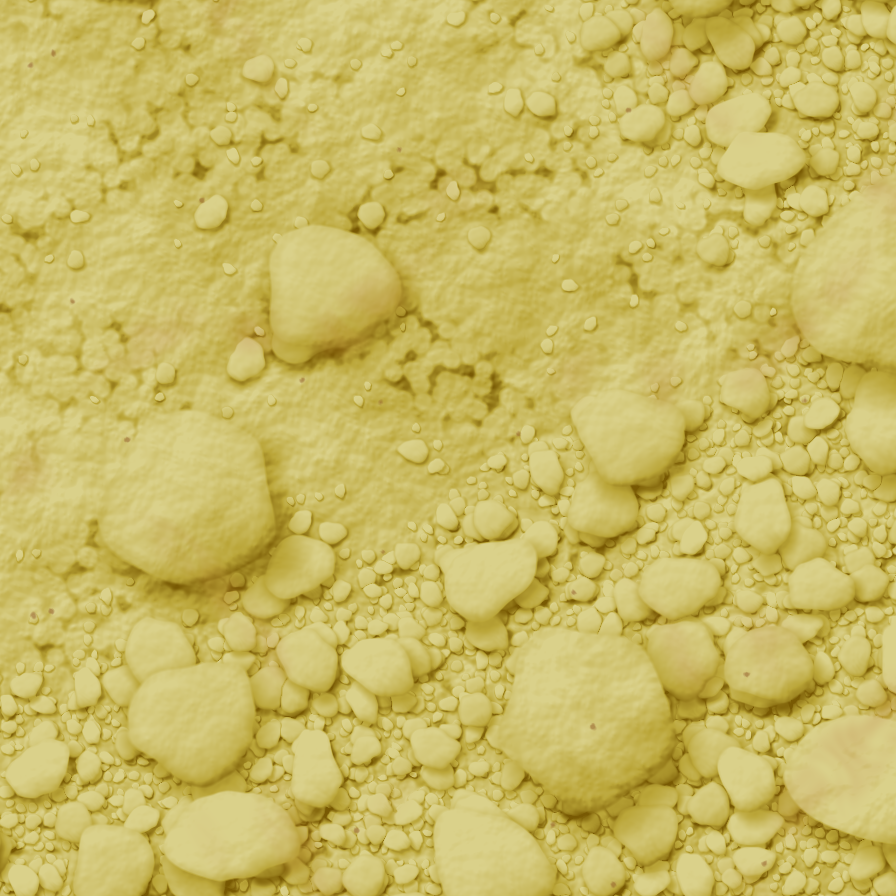
Reproduce this texture procedurally as a three.js fragment shader.

```glsl
varying vec2 vUv;

#define LIGHT vec2(-0.5, 0.86)
#define DEEP vec3(0.47, 0.35, 0.01)
#define OCHRE vec3(0.73, 0.65, 0.22)
#define PALE vec3(0.845, 0.805, 0.515)
#define RUST vec3(0.70, 0.42, 0.18)
#define FINEST_CELLS 64.0
#define BOULDER_CELLS 3.5
#define EDGE_SOFTNESS 0.0032
#define SHADOW_DEPTH 0.36
#define CONTRAST 1.42
#define MEAN_TONE 0.79

vec3 hash3(vec2 cell) {
  vec3 q = fract(cell.xyx * vec3(0.1031, 0.1030, 0.0973));
  q += dot(q, q.yxz + 33.33);
  return fract((q.xxy + q.yzz) * q.zyx);
}

// Layered sines, roughly -1 to 1
float waves(vec2 p) {
  p += 0.7 * sin(p.yx * 1.3 + vec2(0.4, 2.1));
  return 0.5 * sin(p.x + 1.7 * sin(p.y * 0.8)) + 0.3 * sin(p.y * 1.9 - p.x * 1.1)
       + 0.2 * sin(p.x * 3.7 + p.y * 2.9);
}

// Smooth cellular distance
float lumps(vec2 p) {
  vec2 base = floor(p);
  float sum = 0.0;
  for (int j = -1; j <= 1; j++)
    for (int i = -1; i <= 1; i++) {
      vec2 cell = base + vec2(float(i), float(j));
      sum += exp(-9.0 * distance(p, cell + hash3(cell).xy));
    }
  return -log(sum) / 9.0;
}

float powderHeight(vec2 uv) {
  vec2 p = uv + 0.005 * vec2(waves(uv * 31.0), waves(uv.yx * 27.0 + 4.0));
  return -0.024 * lumps(p * 15.0) - 0.010 * lumps(p * 41.0 + 9.0) - 0.004 * lumps(p * 105.0);
}

// Where loose pebbles gather
float pebbleDensity(vec2 uv) {
  float bank = 0.2 + 0.45 * uv.x - uv.y + 0.06 * waves(uv * 12.0);
  float corner = 1.0 - smoothstep(0.15, 0.38, distance(uv, vec2(0.92, 1.0)));
  return max(0.05, max(smoothstep(-0.08, 0.07, bank), 0.85 * corner));
}

// Squashed, rotated and wobbly radius of one stone
float stoneRadius(vec2 p, vec3 seed) {
  float turn = 6.283 * seed.y;
  vec2 q = mat2(cos(turn), sin(turn), -sin(turn), cos(turn)) * p;
  q.y *= 1.0 + 0.55 * seed.z;
  float angle = atan(q.y, q.x + 0.00001);
  return length(q) * (1.0 + 0.06 * sin(3.0 * angle + 20.0 * seed.x)
                          + 0.03 * sin(5.0 * angle + 31.0 * seed.z));
}

// Lays one size of stones, with their shadows, over the tone below
float layStones(float below, vec2 uv, float cells, float share, float bulk, float grain) {
  vec2 p = uv * cells;
  p += 0.04 * vec2(waves(p * 4.0), waves(p.yx * 4.0 + 3.0));
  vec2 base = floor(p);
  vec2 offset = vec2(0.0);
  vec3 seed = vec3(0.5);
  float nearest = 9.0, second = 9.0, shade = 9.0;
  for (int j = -1; j <= 1; j++)
    for (int i = -1; i <= 1; i++) {
      vec2 cell = base + vec2(float(i), float(j));
      vec3 place = hash3(cell + floor(cells) * 3.0 + 11.0);
      vec3 form = hash3(cell + floor(cells) * 5.0 + 157.0);
      vec2 centre = cell + 0.5 + 0.6 * (place.xy - 0.5);
      float chance = share * mix(pebbleDensity(centre / cells), 1.0, step(1.0, bulk));
      if (place.z < chance) {
        float size = mix(0.29, 0.47, form.x);
        vec2 away = p - centre;
        float d = stoneRadius(away, form) / size;
        shade = min(shade, stoneRadius(away + 0.09 * LIGHT, form) / size);
        second = min(second, max(d, nearest));
        if (d < nearest) {
          nearest = d;
          offset = away / size;
          seed = form;
        }
      }
    }
  float blur = EDGE_SOFTNESS * cells + 0.012;
  float cover = 1.0 - smoothstep(1.0 - blur, 1.0 + blur, nearest);
  float shadow = 1.0 - smoothstep(0.82, 1.36, shade);
  float slope = dot(offset, LIGHT);
  float round01 = 0.25 + 0.75 * nearest * nearest;
  float rim = smoothstep(0.78, 1.05, nearest);
  float crease = (1.0 - smoothstep(0.0, 0.16, second - nearest)) * step(second, 1.1);
  // The far flank turns away from the light
  float flank = smoothstep(0.15, 0.95, -slope + 0.15 * waves(offset * 4.0 + 9.0 * seed.xy));
  float stone = 0.93 + 0.15 * slope * round01 - mix(0.1, 0.24, bulk) * flank;
  stone += 0.12 * (seed.z - 0.5) + grain;
  stone -= 0.14 * rim + 0.2 * crease;
  return mix(below * (1.0 - (SHADOW_DEPTH + 0.1 * bulk) * shadow), stone, cover);
}

void main() {
  // Powder ground lit from the upper left
  float relief = (powderHeight(vUv) - powderHeight(vUv + 0.003 * LIGHT)) / 0.003;
  float patchy = waves(vUv * 8.0 + 2.0) + 0.6 * waves(vUv * 19.0);
  float tone = 0.82 + 0.17 * relief + 0.09 * patchy;
  float pits = smoothstep(0.42, 0.72, lumps(vUv * 58.0));
  tone -= 0.34 * pits * smoothstep(-0.4, 0.6, waves(vUv * 15.0));

  // Stones from grains up to boulders
  float cells = FINEST_CELLS;
  for (int i = 0; i < 6; i++) {
    float bulk = float(i) / 6.0;
    tone = layStones(tone, vUv, cells, mix(0.92, 0.36, bulk), bulk, relief * mix(0.02, 0.08, bulk));
    cells *= 0.63;
  }
  float crust = 0.11 * relief + 0.05 * waves(vUv * 42.0);
  tone = layStones(tone, vUv, BOULDER_CELLS, 0.48, 1.0, crust);

  // Sulphur ramp, rusty stains and specks
  tone = clamp(MEAN_TONE + CONTRAST * (tone - 0.8), 0.0, 1.05);
  vec3 color = tone < 0.45 ? mix(DEEP, OCHRE, tone / 0.45) : mix(OCHRE, PALE, (tone - 0.45) / 0.55);
  float stain = smoothstep(0.45, 0.95, waves(vUv * 11.0 + 5.0)) * (0.5 + 0.5 * waves(vUv * 60.0));
  color = mix(color, RUST, 0.2 * stain);
  vec2 speckCell = vUv * 46.0;
  vec3 speck = hash3(floor(speckCell) + 71.0);
  float away = distance(fract(speckCell), 0.25 + 0.5 * speck.xy) + 0.06 * waves(vUv * 300.0);
  float fleck = 1.0 - smoothstep(0.04, 0.2, away);
  color = mix(color, RUST * 0.8, 0.5 * fleck * step(0.987, speck.z));
  gl_FragColor = vec4(color, 1.0);
}
```
